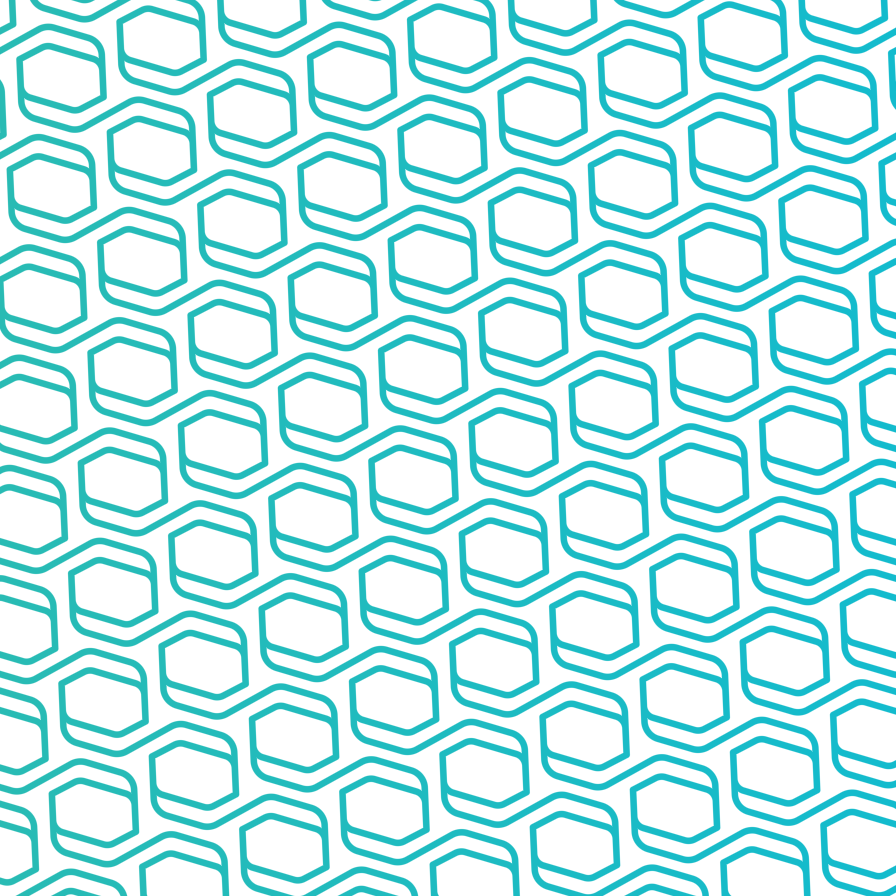
Give the GLSL for this pattern, as a Shadertoy shader.

```glsl
// Slanted lattice of linked hexagonal rings in teal line work on white.

// Lengths are in thousandths of the canvas height.
#define STEP_UP vec2(10.8, 123.1)
#define STEP_RIGHT vec2(111.7, 41.8)
#define ORIGIN vec2(472.3, 587.5)
#define LINE_WIDTH 7.3
#define INNER_TOP_RADIUS 15.0
#define INNER_SIDE_RADIUS 14.5
#define OUTER_TOP_RADIUS 22.0
#define OUTER_SIDE_RADIUS 21.0
#define PAPER vec3(1.0)
#define INK_LEFT vec3(0.16, 0.735, 0.705)
#define INK_RIGHT vec3(0.075, 0.735, 0.805)

float segmentDistance(vec2 p, vec2 a, vec2 b) {
    vec2 pa = p - a, ba = b - a;
    return length(pa - ba * clamp(dot(pa, ba) / dot(ba, ba), 0.0, 1.0));
}

// Distance to the path start - corner - end, with the corner rounded.
float roundedCorner(vec2 p, vec2 start, vec2 corner, vec2 end, float radius) {
    vec2 u = normalize(start - corner);
    vec2 v = normalize(end - corner);
    float cosHalf = sqrt(0.5 + 0.5 * dot(u, v));
    float sinHalf = sqrt(0.5 - 0.5 * dot(u, v));
    float trim = radius * cosHalf / sinHalf;
    vec2 fromCenter = p - corner - normalize(u + v) * radius / sinHalf;

    float d = min(segmentDistance(p, start, corner + u * trim),
                  segmentDistance(p, corner + v * trim, end));
    // The arc covers the wedge that lies past both tangent points
    if (dot(fromCenter, u) < 0.0 && dot(fromCenter, v) < 0.0)
        d = min(d, abs(length(fromCenter) - radius));
    return d;
}

// Upper strands of one ring; a half turn gives the lower ones.
float halfRing(vec2 p) {
    vec2 left = vec2(-46.9, 21.1);
    vec2 right = -left;
    vec2 innerTop = vec2(-16.5, 36.9);
    vec2 innerSide = vec2(45.1, 18.7);
    vec2 outerTop = vec2(-17.4, 59.0);
    vec2 outerSide = vec2(44.3, 40.8);
    vec2 innerMid = 0.5 * (innerTop + innerSide);
    vec2 outerMid = 0.5 * (outerTop + outerSide);
    vec2 link = 0.5 * (STEP_UP - STEP_RIGHT);

    float inner = min(
        roundedCorner(p, left, innerTop, innerMid, INNER_TOP_RADIUS),
        roundedCorner(p, innerMid, innerSide, right, INNER_SIDE_RADIUS));
    float outer = min(
        roundedCorner(p, link, outerTop, outerMid, OUTER_TOP_RADIUS),
        roundedCorner(p, outerMid, outerSide, right, OUTER_SIDE_RADIUS));
    return min(inner, outer);
}

// Nearest strand among the surrounding lattice cells.
float latticeDistance(vec2 p) {
    mat2 lattice = mat2(STEP_RIGHT, STEP_UP);
    vec2 cell = round(inverse(lattice) * p);
    float d = 1e5;
    for (int j = -1; j <= 1; j++) {
        for (int i = -1; i <= 1; i++) {
            vec2 q = p - lattice * (cell + vec2(i, j));
            d = min(d, min(halfRing(q), halfRing(-q)));
        }
    }
    return d;
}

void mainImage(out vec4 fragColor, in vec2 fragCoord) {
    float pixel = 1000.0 / iResolution.y;
    float d = latticeDistance(fragCoord * pixel - ORIGIN) - 0.5 * LINE_WIDTH;
    float coverage = 1.0 - smoothstep(-0.75 * pixel, 0.75 * pixel, d);

    vec3 ink = mix(INK_LEFT, INK_RIGHT, fragCoord.x / iResolution.x);
    fragColor = vec4(mix(PAPER, ink, coverage), 1.0);
}
```
